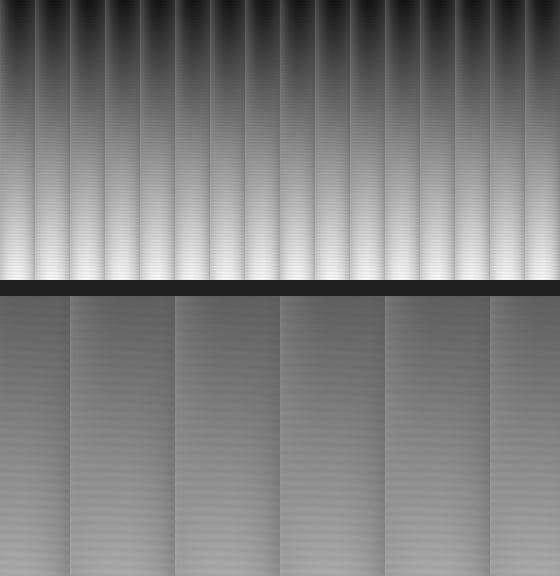
Top: the whole. Bottom: its middle third, enlarged.
This background is drawn by a WebGL 1 fragment shader. Its source:

```glsl
precision highp float;
// Sixteen upright fluted-glass ribs over a ramp from white at the bottom to
// black at the top. Each rib fades to softer greys at its sides, and fine
// horizontal ridges pull the tone a little towards mid grey.
uniform vec2 u_resolution;

const float RIBS = 16.0;
const float RIDGES = 96.0;

// Tone of one rib: u runs across it, y runs up the canvas.
float ribTone(float u, float y) {
  float side = 2.0 * u - 1.0;
  float core = mix(0.97, 0.06, y);
  float leftEdge = mix(0.79, 0.29, y);
  float rightEdge = mix(0.74, 0.19, y);
  // The light side widens upwards and the dark side widens downwards.
  float bend = side - 0.1 * (y - 0.5) * (1.0 - side * side);
  float edge = side < 0.0 ? leftEdge : rightEdge;
  return mix(core, edge, pow(min(abs(bend), 1.0), 2.0));
}

void main() {
  vec2 uv = gl_FragCoord.xy / u_resolution;
  float u = fract(uv.x * RIBS);
  float pixel = RIBS / u_resolution.x;
  float tone = ribTone(u, uv.y);

  // Fine ridges, slightly tilted within each rib, faded when too dense.
  float side = 2.0 * u - 1.0;
  float row = uv.y * RIDGES + 0.12 * side * side + 0.2 * side;
  float ridge = 0.5 + 0.5 * cos(6.28318 * row);
  float ridgeFade = clamp(2.0 - 2.5 * RIDGES / u_resolution.y, 0.0, 1.0);
  tone = mix(tone, 0.48, 0.07 * ridge * ridgeFade);
  tone -= 0.018 * (ridge - 0.5) * ridgeFade;

  // Seam: a thin light rim on the left, a soft shadow on the right.
  float rim = 1.0 - smoothstep(0.0, max(pixel, 0.04), u);
  float shadow = smoothstep(0.85, 1.0, u);
  tone += 0.02 * rim - 0.015 * shadow;

  gl_FragColor = vec4(vec3(clamp(tone, 0.0, 1.0)), 1.0);
}
```
